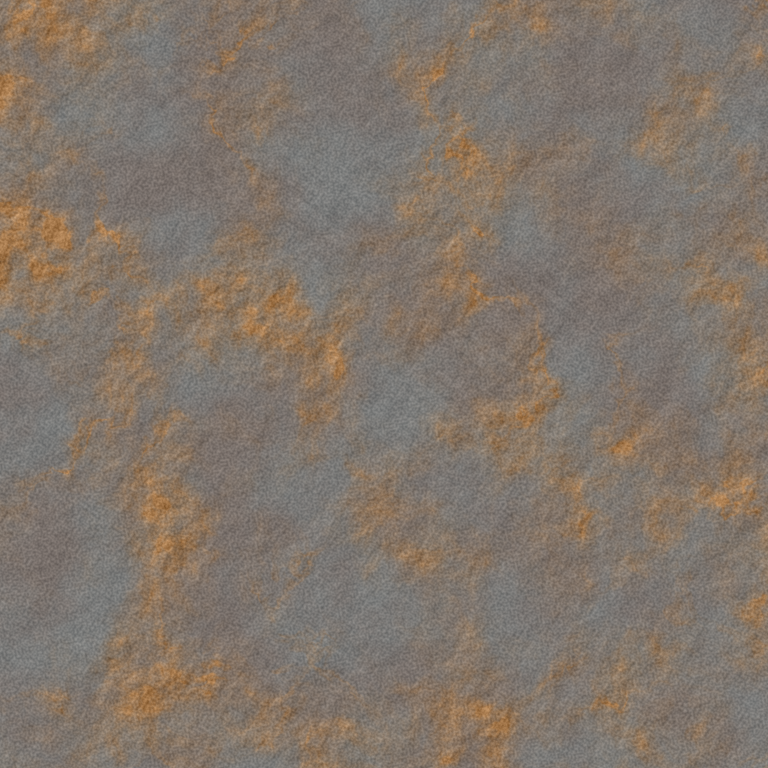
Give the GLSL for this texture, as a three.js fragment shader.

```glsl
varying vec2 vUv;

#define SLATE_BLUE vec3(0.480, 0.485, 0.482)
#define SLATE_MAUVE vec3(0.476, 0.441, 0.422)
#define RUST_BROWN vec3(0.545, 0.445, 0.350)
#define RUST_OCHRE vec3(0.650, 0.475, 0.300)
#define PATCH_SCALE 5.2
#define VEIN_SCALE 3.3
#define VEIN_WIDTH 0.08
#define RELIEF_SCALE 20.0
#define RELIEF_DEPTH 0.23
#define GRAIN_SCALE 300.0
#define GRAIN_DEPTH 0.105
#define SCRATCH_DEPTH 0.045

// Sine-free hash giving a unit gradient direction
vec2 hashDirection(vec2 cell) {
  vec3 q = fract(cell.xyx * vec3(0.1031, 0.1030, 0.0973));
  q += dot(q, q.yzx + 33.33);
  return normalize(fract((q.xx + q.yz) * q.zy) - 0.5001);
}

// Signed gradient noise
float noise(vec2 p) {
  vec2 cell = floor(p);
  vec2 f = p - cell;
  vec2 u = f * f * f * (f * (f * 6.0 - 15.0) + 10.0);
  vec2 e = vec2(1.0, 0.0);
  float a = dot(hashDirection(cell), f);
  float b = dot(hashDirection(cell + e), f - e);
  float c = dot(hashDirection(cell + e.yx), f - e.yx);
  float d = dot(hashDirection(cell + 1.0), f - 1.0);
  return mix(mix(a, b, u.x), mix(c, d, u.x), u.y);
}

// Rotated octaves hide the lattice
float fbm(vec2 p) {
  float sum = 0.0;
  float amplitude = 1.0;
  for (int i = 0; i < 6; i++) {
    sum += amplitude * noise(p);
    p = mat2(1.6, 1.2, -1.2, 1.6) * p + 17.3;
    amplitude *= 0.58;
  }
  return sum;
}

// Soft stains gathered along a branching network of thin veins
float rustAmount(vec2 p) {
  vec2 warp = vec2(fbm(p * 5.0 + 3.1), fbm(p * 5.0 + 41.7));
  vec2 q = p + 0.05 * warp;
  float veinDistance = abs(fbm(q * VEIN_SCALE + 62.9));
  float field = 0.7 * fbm(q * PATCH_SCALE + 8.4) + 0.8 * (0.22 - veinDistance);
  float stain = smoothstep(-0.36, 0.80, field);
  float vein = 1.0 - smoothstep(0.0, VEIN_WIDTH, veinDistance);
  float veinPresence = smoothstep(-0.20, 0.50, fbm(p * 4.0 + 91.2));
  float mottle = 1.0 + 0.7 * fbm(p * 26.0 + 5.6);
  return clamp((0.95 * stain + 0.4 * vein * veinPresence) * mottle, 0.0, 1.0);
}

// Slope of the stone towards light from the upper left
float reliefShade(vec2 p) {
  vec2 toLight = vec2(-0.0014, 0.0014);
  return fbm((p - toLight) * RELIEF_SCALE) - fbm((p + toLight) * RELIEF_SCALE);
}

// Faint strokes falling to the right
float scratches(vec2 p) {
  vec2 along = vec2(0.78, -0.62);
  vec2 q = vec2(dot(p, along) * 11.0, dot(p, vec2(0.62, 0.78)) * 120.0);
  return noise(q + 7.7) * smoothstep(-0.2, 0.4, noise(p * 5.0 + 23.5));
}

void main() {
  vec2 p = vUv;
  float rust = rustAmount(p);

  // Slate and rust colours
  float blueness = smoothstep(-0.55, 0.55, fbm(p * 6.0 + 33.8));
  vec3 slate = mix(SLATE_MAUVE, SLATE_BLUE, blueness);
  vec3 color = mix(slate, mix(RUST_BROWN, RUST_OCHRE, rust), rust);

  // Relief, scratches and grain
  float light = RELIEF_DEPTH * reliefShade(p) * (0.4 + rust);
  light += SCRATCH_DEPTH * scratches(p) * (1.0 - rust);
  light += GRAIN_DEPTH * noise(mat2(0.83, 0.56, -0.56, 0.83) * p * GRAIN_SCALE);
  gl_FragColor = vec4(color + light * vec3(1.05, 1.0, 0.95), 1.0);
}
```
